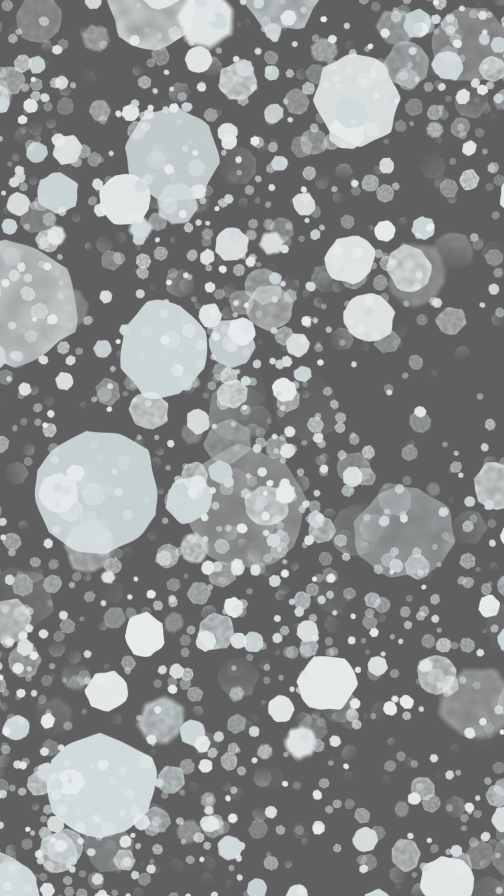
This pattern is drawn by a WebGL 1 fragment shader. Its source:

```glsl
precision highp float;
// Translucent pale bokeh flakes of many sizes, clustered over flat grey.

uniform vec2 u_resolution;

const vec3 BACKDROP = vec3(0.378, 0.378, 0.378);
const vec3 WHITE_FLAKE = vec3(0.905, 0.922, 0.926);
const vec3 COOL_FLAKE = vec3(0.820, 0.858, 0.866);

const int LAYERS = 6;
const float COARSEST_CELL = 0.32;   // in canvas widths
const float LAYER_RATIO = 0.62;
const float COARSE_DENSITY = 0.72;
const float FINE_DENSITY = 0.36;
const float CLUSTER_SCALE = 2.3;
const float CLUSTERING = 0.7;
const float MIN_RADIUS = 0.17;      // in cells
const float MAX_RADIUS = 0.38;
const float FACETING = 0.65;        // 0 is a circle, 1 a polygon
const float WOBBLE = 0.12;
const float MOTTLING = 0.38;
const float OPAQUE_SHARE = 0.27;
const float EDGE_SOFTNESS = 0.0035; // in canvas widths
const float TAU = 6.2831853;

vec4 hash4(vec2 p) {
  vec4 h = fract(p.xyxy * vec4(0.1031, 0.1030, 0.0973, 0.1099));
  h += dot(h, h.wzxy + 33.33);
  return fract((h.xxyz + h.yzzw) * h.zywx);
}

float cornerSlope(vec2 corner, vec2 offset) {
  float angle = TAU * hash4(corner).x;
  return dot(vec2(cos(angle), sin(angle)), offset);
}

float gradientNoise(vec2 p) {
  vec2 i = floor(p), f = p - i;
  vec2 u = f * f * f * (f * (f * 6.0 - 15.0) + 10.0);
  vec2 e = vec2(1.0, 0.0);
  return mix(
    mix(cornerSlope(i, f), cornerSlope(i + e, f - e), u.x),
    mix(cornerSlope(i + e.yx, f - e.yx), cornerSlope(i + 1.0, f - 1.0), u.x),
    u.y);
}

// Radius-like measure of a rounded polygon; 1 lies on its outline.
float facetedRadius(vec2 q, float sides) {
  float sector = TAU / sides;
  float angle = atan(q.y, q.x);
  float facet = cos(angle - sector * floor(angle / sector + 0.5));
  return length(q) * mix(1.0, facet * 1.05, FACETING);
}

// Blends one flake over the colour; q is the offset from its centre in radii.
vec3 paintFlake(vec3 under, vec2 q, float radius, vec2 seed, vec4 look) {
  vec4 form = hash4(seed + 71.7);
  float turn = TAU * form.x;
  q = mat2(cos(turn), sin(turn), -sin(turn), cos(turn)) * q;
  q.x *= mix(0.88, 1.12, form.y);
  vec2 grain = q * 1.6 + seed * 7.3;
  float wobble = WOBBLE * gradientNoise(grain);
  float r = facetedRadius(q, floor(mix(6.0, 9.0, form.z))) + wobble;

  // Most outlines are crisp; a few melt away.
  float blur = 0.3 * smoothstep(0.84, 1.0, form.w);
  float soft = max(EDGE_SOFTNESS, 1.5 / u_resolution.x) / radius + blur;
  float mask = 1.0 - smoothstep(1.0 - soft * 0.5, 1.0 + soft * 0.5, r);

  // Opaque flakes are flat, thin ones mottled with a pale rim.
  float opaque = step(look.x, OPAQUE_SHARE);
  float thin = mix(0.04, 0.68, look.y);
  float mottle = gradientNoise(grain * 1.7 + 19.0);
  float fade = 1.0 + (q.x * 0.7 - 0.2) * step(look.y, 0.3);
  thin *= fade * (1.0 + MOTTLING * mottle);
  thin *= 1.0 + 0.16 * smoothstep(0.72, 0.98, r);
  float alpha = mix(thin, mix(0.86, 1.0, look.y), opaque);
  vec3 tint = mix(WHITE_FLAKE, COOL_FLAKE, step(0.62, look.z));
  return mix(under, tint, clamp(alpha, 0.0, 1.0) * mask);
}

vec3 paintLayer(vec3 color, vec2 p, float cell, float density, float salt) {
  vec2 home = floor(p / cell);
  for (int y = -1; y <= 1; y++) {
    for (int x = -1; x <= 1; x++) {
      vec2 id = home + vec2(float(x), float(y));
      vec2 seed = id + salt;
      vec4 place = hash4(seed);
      vec2 center = (id + place.xy) * cell;
      float radius = cell * mix(MIN_RADIUS, MAX_RADIUS, pow(place.z, 1.5));
      vec2 q = (p - center) / radius;
      if (dot(q, q) > 2.6) continue;
      float crowd = gradientNoise(center * CLUSTER_SCALE + 5.3);
      if (place.w > density + CLUSTERING * crowd) continue;
      color = paintFlake(color, q, radius, seed, hash4(seed + 37.1));
    }
  }
  return color;
}

void main() {
  vec2 p = gl_FragCoord.xy / u_resolution.x;
  vec3 color = BACKDROP;
  float cell = COARSEST_CELL;
  // Large flakes lie below, small ones on top.
  for (int i = 0; i < LAYERS; i++) {
    float depth = float(i) / float(LAYERS - 1);
    float density = mix(COARSE_DENSITY, FINE_DENSITY, depth);
    color = paintLayer(color, p, cell, density, 113.0 * float(i + 1));
    cell *= LAYER_RATIO;
  }
  gl_FragColor = vec4(color, 1.0);
}
```
